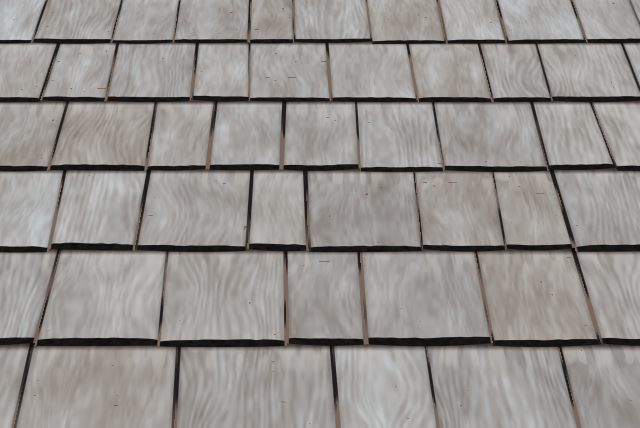
Write a Shadertoy shader that draws this texture.

```glsl
const vec3 WARM_GRAY = vec3(0.53, 0.50, 0.48);
const vec3 COOL_GRAY = vec3(0.72, 0.73, 0.735);
const vec3 BUTT_DARK = vec3(0.08, 0.07, 0.07);
const vec3 GAP_TAN = vec3(0.47, 0.40, 0.35);
const vec3 PALE_STAIN = vec3(0.76, 0.74, 0.72);
const vec3 RUST = vec3(0.45, 0.27, 0.18);

float hash(vec2 p) {
    return fract(sin(dot(p, vec2(127.1, 311.7))) * 43758.5453);
}

float noise(vec2 p) {
    vec2 i = floor(p), f = fract(p);
    f = f * f * (3.0 - 2.0 * f);
    return mix(mix(hash(i), hash(i + vec2(1, 0)), f.x),
               mix(hash(i + vec2(0, 1)), hash(i + vec2(1, 1)), f.x), f.y);
}

float fbm(vec2 p) {
    float sum = 0.0, amp = 0.5;
    for (int i = 0; i < 3; i++) {
        sum += amp * noise(p);
        p = p * 2.0 + 19.3;
        amp *= 0.5;
    }
    return sum / 0.875;
}

// Jittered, slightly tilted joint between neighbouring shingles
float seam(float id, float row, float along) {
    vec2 key = vec2(id, row);
    return id + 0.46 * (hash(key) - 0.5) + 0.08 * (along - 0.5) * (hash(key + 17.0) - 0.5);
}

float halfGap(float id, float row) {
    return mix(0.0007, 0.0016, hash(vec2(id, row) + 41.0));
}

// Weathered grain running down the shingle
vec3 wood(vec2 p, float along, float seed) {
    vec2 shift = seed * vec2(57.0, 91.0);
    float warp = noise(vec2(p.x * 50.0, p.y * 2.0) + shift);
    float grain = fbm(vec2(p.x * 200.0 + 4.0 * warp, p.y * 3.0) + shift);
    float fine = noise(vec2(p.x * 620.0 + 6.0 * warp, p.y * 11.0) + shift);
    float blotch = fbm(vec2(p.x * 55.0, p.y * 2.5) + shift.yx);
    float rings = sin(p.x * 1300.0 + 22.0 * warp + 3.0 * p.y);
    float ringAmount = 0.11 * smoothstep(0.45, 0.9, fract(seed * 13.7));
    float tone = 0.62 + 0.4 * (seed - 0.5) + 0.75 * (blotch - 0.5)
               + 0.5 * (grain - 0.5) + 0.32 * (fine - 0.5) + ringAmount * rings;
    vec3 color = mix(WARM_GRAY, COOL_GRAY, clamp(tone, -0.35, 1.2));
    color *= mix(vec3(1), vec3(1.0, 0.975, 0.955), fract(seed * 7.3));

    // Bleached streaks below the course above, and rare rusty flecks
    float streak = smoothstep(0.5, 0.75, noise(vec2(p.x * 260.0, p.y * 5.0) + shift));
    color = mix(color, PALE_STAIN, 0.55 * streak * (1.0 - smoothstep(0.05, 0.32, along)));
    float fleck = smoothstep(0.965, 0.99, noise(vec2(p.x * 190.0, p.y * 22.0) + shift));
    return mix(color, RUST, 0.6 * fleck);
}

// One course of shingles: colour, with coverage ending at its lower edge
vec4 course(vec2 plane, float row, vec2 px) {
    float along = plane.y - row + 1.0;
    float pitch = 0.057 + 0.0065 * pow(max(row - 3.0, 0.0), 2.0);
    float q = plane.x / pitch - fract(0.22 + 0.38 * row);
    float id = floor(q);
    id += step(seam(id + 1.0, row, along), q) - step(q, seam(id, row, along));
    float left = seam(id, row, along), right = seam(id + 1.0, row, along);
    float across = 2.0 * (q - left) / (right - left) - 1.0;
    float side = min((q - left) * pitch - halfGap(id, row),
                     (right - q) * pitch - halfGap(id + 1.0, row));
    vec2 key = vec2(id, row);
    float seed = hash(key + 3.7);

    // Uneven, bowed butt edge
    float end = 0.99 - 0.03 * hash(key + 5.1) + 0.02 * across * (hash(key + 8.3) - 0.5)
              - 0.028 * hash(key + 11.9) * across * across;
    float thickness = mix(0.06, 0.085, hash(key + 23.0)) * (1.0 - 0.3 * pow(across, 4.0));
    float lip = end - thickness + 0.008 * (noise(vec2(plane.x * 220.0, row)) - 0.5);

    vec3 color = wood(plane, along, seed);
    color *= mix(0.88, 1.0, smoothstep(0.0, 0.003, side));
    vec3 butt = BUTT_DARK * mix(0.75, 1.4, noise(plane * vec2(350.0, 30.0)));
    color = mix(color, butt, smoothstep(lip - px.y, lip + px.y, along));

    // Joint: exposed tan wood with patches of deep shadow
    float lit = smoothstep(0.3, 0.65, noise(vec2(id + row * 5.3, plane.y * 3.0))
                           + 0.25 * (along - 0.5));
    vec3 joint = mix(BUTT_DARK * 1.6, GAP_TAN, lit);
    joint *= mix(0.55, 1.0, smoothstep(-0.0012, 0.0, -side - 0.0004));
    color = mix(joint, color, smoothstep(-px.x, px.x, side));

    // Contact shadow under the course above
    color *= mix(vec3(0.36, 0.32, 0.30), vec3(1), smoothstep(-0.05, 0.03, along));
    return vec4(color, 1.0 - smoothstep(end - px.y, end + px.y, along));
}

// Roof plane seen in perspective: x across, y counted in courses
vec2 roofPlane(vec2 uv, float vanish, float taper) {
    float depth = vanish + 1.0 - uv.y;
    return vec2(uv.x - 0.46, (1.0 - uv.y - 0.104) / taper) / depth;
}

void mainImage(out vec4 fragColor, in vec2 fragCoord) {
    vec2 plane = roofPlane(fragCoord / iResolution.xy, 1.8, 0.068);
    vec2 px = 0.7 * fwidth(plane);
    float row = ceil(plane.y);
    vec4 upper = course(plane, row, px);
    vec4 lower = course(plane, row + 1.0, px);
    fragColor = vec4(mix(lower.rgb, upper.rgb, upper.a), 1.0);
}
```
